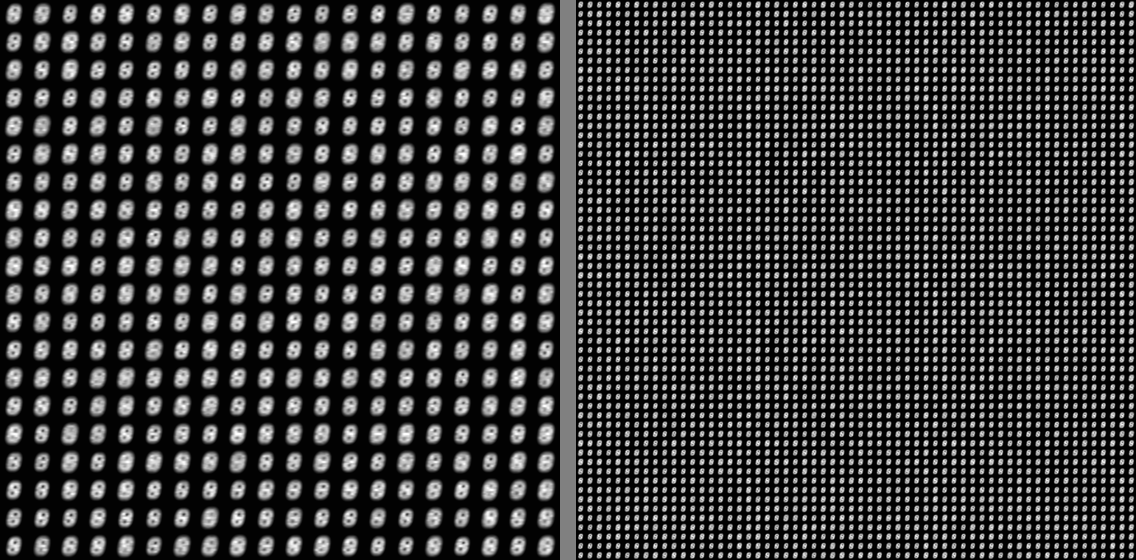
Left: one tile. Right: repeated 3 by 3.
Give the GLSL for this pattern, as a three.js fragment shader.

```glsl
// A 20 by 20 grid of soft, slanted grey blobs on black, each with two dark dimples.
// Every cell is a blurred superellipse with Gaussian shading; hashes vary its size,
// contrast and dimples, and a wrapping value noise adds fine horizontal grain.
varying vec2 vUv;

const float REPEATS = 20.0;

float hash(vec2 p) {
  vec3 q = fract(p.xyx * vec3(0.1031, 0.1030, 0.0973));
  q += dot(q, q.yzx + 33.33);
  return fract((q.x + q.y) * q.z);
}

// Value noise whose lattice wraps after the given period.
float wrapNoise(vec2 p, vec2 period) {
  vec2 i = floor(p);
  vec2 f = fract(p);
  f = f * f * (3.0 - 2.0 * f);
  vec2 a = mod(i, period);
  vec2 b = mod(i + 1.0, period);
  return mix(mix(hash(a), hash(vec2(b.x, a.y)), f.x),
             mix(hash(vec2(a.x, b.y)), hash(b), f.x), f.y);
}

float spot(vec2 p, vec2 center, vec2 radius) {
  vec2 d = (p - center) / radius;
  return exp(-dot(d, d));
}

float blob(vec2 p, vec2 id) {
  // Fuller blobs are larger and have shallower dimples.
  float fullness = hash(id + 7.0);
  vec2 jitter = vec2(hash(id + 31.0), hash(id + 53.0)) - 0.5;
  p /= mix(0.92, 1.07, fullness) * vec2(1.0 + 0.06 * jitter.x, 1.0);
  p.x -= 0.16 * p.y;

  // Blurred outline
  vec2 e = pow(abs(p) / vec2(0.3, 0.385), vec2(2.5));
  float d = pow(e.x + e.y, 0.4);
  float body = 1.0 - smoothstep(0.56, 1.13, d);

  // Dimples, the bright waist between them, and a nick on either flank
  float depth = mix(0.5, 0.2, fullness);
  float shade = 0.74;
  shade -= depth * spot(p, vec2(0.03, 0.125) + 0.03 * jitter, vec2(0.065, 0.06));
  shade -= 0.8 * depth * spot(p, vec2(-0.025, -0.13) + 0.04 * jitter.yx, vec2(0.07, 0.065));
  shade += 0.15 * spot(p, vec2(0.0, 0.0), vec2(0.13, 0.055));
  shade += 0.1 * spot(p, vec2(-0.1, 0.13), vec2(0.06, 0.1));
  shade += 0.08 * spot(p, vec2(0.1, -0.1), vec2(0.06, 0.1));
  shade -= 0.2 * spot(p, vec2(-0.24, -0.01), vec2(0.09, 0.07));
  shade -= 0.15 * spot(p, vec2(0.25, -0.02), vec2(0.09, 0.07));
  return body * shade * mix(0.95, 1.05, hash(id + 91.0));
}

void main() {
  vec2 grid = vUv * REPEATS;
  vec2 id = mod(floor(grid), REPEATS);
  float light = blob(fract(grid) - 0.5, id);

  // Streaky grain, strongest in the lit parts
  vec2 period = REPEATS * vec2(7.0, 14.0);
  light *= 1.0 + 0.32 * (wrapNoise(vUv * period, period) - 0.5);

  gl_FragColor = vec4(vec3(0.008 + light), 1.0);
}
```
